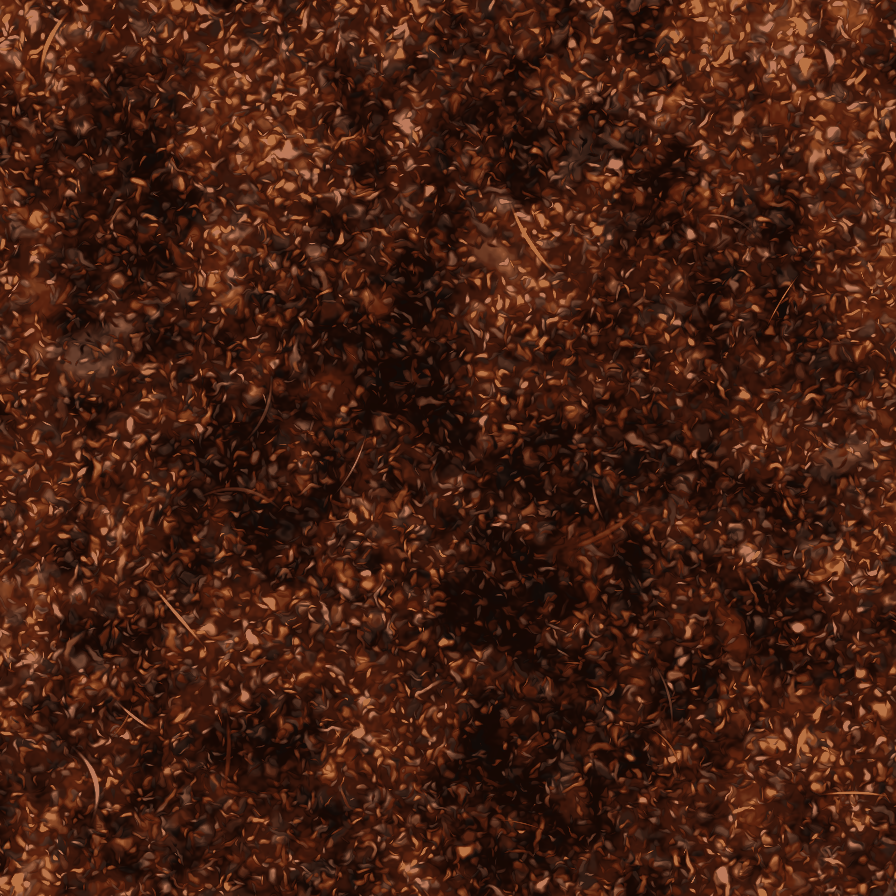
Write a WebGL 1 fragment shader that draws this texture.

```glsl
precision highp float;
uniform vec2 u_resolution;

vec3 hash3(vec2 p) {
  vec3 q = fract(p.xyx * vec3(0.1031, 0.1030, 0.0973));
  q += dot(q, q.yxz + 33.33);
  return fract((q.xxy + q.yzz) * q.zyx);
}

float noise(vec2 p) {
  vec2 i = floor(p), f = fract(p);
  f = f * f * (3.0 - 2.0 * f);
  return mix(mix(hash3(i).x, hash3(i + vec2(1, 0)).x, f.x),
             mix(hash3(i + vec2(0, 1)).x, hash3(i + vec2(1, 1)).x, f.x), f.y);
}

float fbm(vec2 p) {
  float sum = 0.0, amp = 0.53;
  for (int i = 0; i < 4; i++) {
    sum += amp * noise(p);
    p = mat2(1.6, 1.2, -1.2, 1.6) * p + 7.3;
    amp *= 0.5;
  }
  return sum;
}

vec2 wobble(vec2 p) {
  return vec2(noise(p), noise(p + 40.0)) - 0.5;
}

// Lays one scatter of bent, shaded flakes over soil = (tone, paleness).
void scatter(inout vec2 soil, vec2 p, float cells, float seed,
             float slim, float fill, vec2 toneRange) {
  vec2 g = p * cells, id = floor(g);
  for (int j = -1; j <= 1; j++) {
    for (int i = -1; i <= 1; i++) {
      vec2 cell = id + vec2(float(i), float(j));
      vec3 a = hash3(cell + seed), b = hash3(cell + seed + 71.0);
      vec3 c = hash3(cell + seed + 139.0);
      float angle = a.z * 6.2832;
      mat2 turn = mat2(cos(angle), -sin(angle), sin(angle), cos(angle));
      vec2 d = turn * (g - cell - 0.1 - 0.8 * a.xy);
      d.y += (c.x - 0.5) * 1.2 * (d.x * d.x - 0.1);
      float len = mix(0.35, 0.75, b.x);
      vec2 q = d / vec2(len, len * slim * mix(0.6, 1.4, b.y));
      float e = length(q);
      float present = step(b.z, fill);
      float shadow = 1.0 - smoothstep(0.7, 1.5, e);
      float cover = 1.0 - smoothstep(0.35, 1.1, e);
      float light = 0.12 * dot(q, turn * vec2(-0.4, 0.9));
      float tone = mix(toneRange.x, toneRange.y, c.y) + light;
      soil.x *= 1.0 - 0.26 * shadow * present;
      soil = mix(soil, vec2(tone, c.z), cover * present);
    }
  }
}

// Dark humus through rust to pale bark.
vec3 soilColor(float t) {
  vec3 col = mix(vec3(0.085, 0.03, 0.015), vec3(0.23, 0.09, 0.05), smoothstep(0.0, 0.36, t));
  col = mix(col, vec3(0.35, 0.14, 0.07), smoothstep(0.38, 0.64, t));
  col = mix(col, vec3(0.43, 0.22, 0.13), smoothstep(0.64, 0.82, t));
  col = mix(col, vec3(0.53, 0.29, 0.17), smoothstep(0.82, 0.93, t));
  return mix(col, vec3(0.70, 0.47, 0.34), smoothstep(0.93, 1.0, t));
}

void main() {
  vec2 p = gl_FragCoord.xy / u_resolution.y;
  vec2 ragged = p + 0.008 * wobble(p * 75.0) + 0.003 * wobble(p * 170.0);

  // Crumbs, with larger chips half buried among them
  vec2 soil = vec2(0.25, 0.4);
  scatter(soil, ragged, 40.0, 3.0, 0.60, 1.0, vec2(0.14, 0.75));
  scatter(soil, ragged, 64.0, 17.0, 0.45, 0.9, vec2(0.14, 0.77));
  scatter(soil, ragged, 13.0, 29.0, 0.50, 0.08, vec2(0.36, 0.60));
  scatter(soil, ragged, 90.0, 41.0, 0.42, 0.6, vec2(0.14, 0.80));
  scatter(soil, ragged, 76.0, 47.0, 0.40, 0.3, vec2(0.16, 0.78));

  // Slivers, bright flecks and root fibres
  scatter(soil, ragged, 34.0, 53.0, 0.22, 0.16, vec2(0.35, 0.82));
  scatter(soil, ragged, 62.0, 67.0, 0.50, 0.05, vec2(0.70, 1.00));
  scatter(soil, p, 14.0, 83.0, 0.06, 0.06, vec2(0.55, 0.95));

  // Clumps, hollows and fine grit
  float clump = fbm(p * 7.0 + 3.0) - 0.5;
  float hollow = fbm(p * 24.0 + 19.0) - 0.5;
  float grit = noise(p * 190.0) - 0.5;
  float rim = length(p - vec2(0.55, 0.4)) - 0.4;
  float tone = soil.x + 0.5 * clump + 0.6 * hollow + 0.14 * grit + 0.32 * rim;
  tone = smoothstep(-0.10, 0.81, tone);

  // Rust to grey-brown variation from flake to flake
  vec3 col = soilColor(tone);
  float luma = dot(col, vec3(0.3, 0.59, 0.11));
  vec3 rust = col * vec3(1.04, 0.96, 0.78);
  vec3 pale = mix(col, luma * vec3(1.45, 0.93, 0.70), 0.75);
  col = mix(rust, pale, smoothstep(0.28, 0.88, soil.y));
  gl_FragColor = vec4(col, 1.0);
}
```
